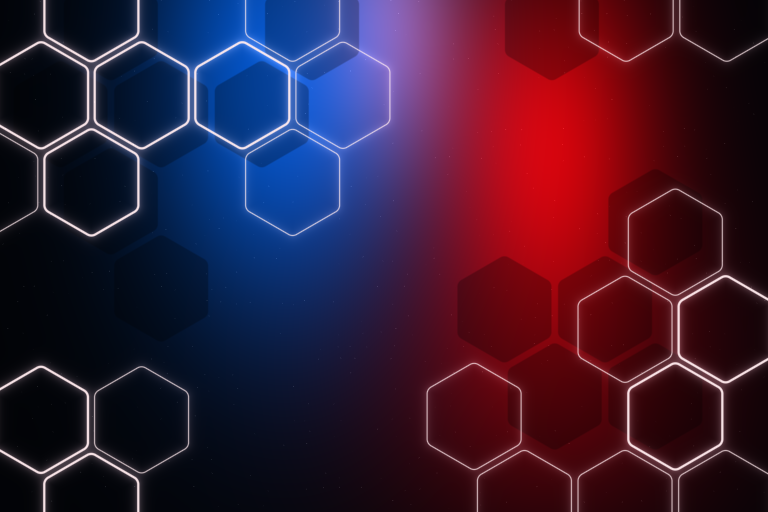
This background is drawn by a Shadertoy shader. Its source:

```glsl
const float PITCH = 0.1965;

// Signed distance to a rounded hexagon standing on a corner
float hexagon(vec2 p) {
    const float corner = 0.0156;
    const float apothem = 0.0918 - corner;
    const vec2 axis = vec2(-0.866025, 0.5);
    p = abs(p.yx);
    p -= 2.0 * min(dot(axis, p), 0.0) * axis;
    p -= vec2(clamp(p.x, -0.57735 * apothem, 0.57735 * apothem), apothem);
    return length(p) * sign(p.y) - corner;
}

// Centre of one cell in a 4 x 4 honeycomb that grows right and down
vec2 cellCentre(vec2 origin, int i) {
    int row = i / 4;
    return origin + PITCH * vec2(float(i % 4) + 0.5 * float(row & 1), -0.866 * float(row));
}

// Coverage of the solid cells whose bits are set
float fillCells(vec2 p, vec2 origin, int cells) {
    float aa = 1.0 / iResolution.y;
    float cover = 0.0;
    for (int i = 0; i < 16; i++) {
        if (((cells >> i) & 1) == 0) continue;
        float d = hexagon(p - cellCentre(origin, i));
        cover = max(cover, smoothstep(aa, -aa, d));
    }
    return cover;
}

// Line (x) and halo (y) of the outlined cells; bold bits shine stronger
vec2 outlineCells(vec2 p, vec2 origin, int cells, int bold) {
    float aa = 0.8 / iResolution.y;
    vec2 light = vec2(0.0);
    for (int i = 0; i < 16; i++) {
        if (((cells >> i) & 1) == 0) continue;
        float strong = float((bold >> i) & 1);
        float d = abs(hexagon(p - cellCentre(origin, i)));
        float width = mix(0.0011, 0.0022, strong);
        float line = smoothstep(width + aa, width - aa, d);
        light.x = max(light.x, line * mix(0.75, 0.95, strong));
        light.y += exp(-d / 0.0075) * mix(0.2, 0.42, strong);
    }
    return light;
}

// Soft elliptical pool of light
float pool(vec2 p, vec2 centre, vec2 size) {
    vec2 q = (p - centre) / size;
    return exp(-dot(q, q));
}

vec3 hash3(vec2 p) {
    vec3 q = fract(p.xyx * vec3(0.1031, 0.1030, 0.0973));
    q += dot(q, q.yxz + 33.33);
    return fract((q.xxy + q.yzz) * q.zyx);
}

// Sparse, faint dust
float dust(vec2 p) {
    vec2 grid = p / 0.028;
    vec3 rnd = hash3(floor(grid) + 7.0);
    vec2 q = fract(grid) - 0.2 - 0.6 * rnd.xy;
    q.x += q.y * (rnd.x - 0.5);
    return step(0.72, rnd.z) * rnd.y * smoothstep(0.07, 0.0, length(q));
}

void mainImage(out vec4 fragColor, in vec2 fragCoord) {
    vec2 p = fragCoord / iResolution.y;

    // Blue and red lights with a violet blend between them
    vec3 color = vec3(0.008, 0.012, 0.025);
    color += vec3(0.0, 0.33, 0.79) * pool(p, vec2(0.555, 0.85), vec2(0.27, 0.48));
    color += vec3(0.44, 0.22, 0.32) * pool(p, vec2(0.77, 0.97), vec2(0.14, 0.28));
    color += vec3(0.76, 0.0, 0.01) * pool(p, vec2(1.07, 0.75), vec2(0.215, 0.37));
    color += vec3(0.31, 0.0, 0.015) * pool(p, vec2(1.06, 0.29), vec2(0.35, 0.36));

    // Shadowed cells behind the outlines
    float shade = fillCells(p, vec2(0.02, 0.947), 0x227A);
    shade = max(shade, fillCells(p, vec2(0.887, 0.566), 0x634));
    shade = max(shade, fillCells(p, vec2(1.078, 0.947), 0x1));
    color *= 1.0 - 0.27 * shade;

    // Glowing outlines in the corners
    vec2 light = outlineCells(p, vec2(-0.018, 0.984), 0xBFA, 0x272);
    light += outlineCells(p, vec2(0.08, 0.18), 0x13, 0x11);
    light += outlineCells(p, vec2(0.926, 0.527), 0x7564, 0x440);
    light += outlineCells(p, vec2(1.223, 0.984), 0x3, 0x0);
    color += vec3(0.72, 0.6, 0.65) * light.y * (1.0 - 0.4 * color);
    color = mix(color, vec3(1.0, 0.92, 0.93), min(light.x, 1.0));

    color += 0.12 * dust(p);
    fragColor = vec4(clamp(color, 0.0, 1.0), 1.0);
}
```
